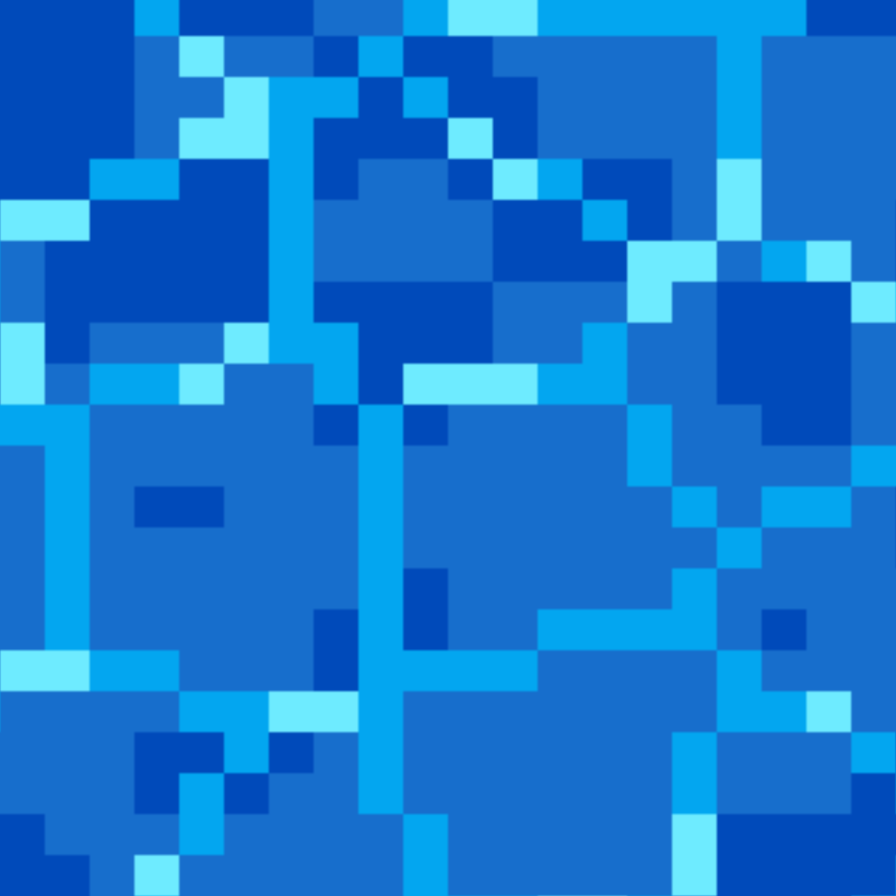
Reproduce this texture procedurally as a WebGL 1 fragment shader.

```glsl
precision highp float;
// Blocky pixel-art water: thin bright caustic lines around cells of two-tone blue.

uniform vec2 u_resolution;

#define BLOCKS vec2(20.0, 21.88)       // mosaic blocks across the canvas
#define SITE_SPACING vec2(7.7, 5.6)    // mean cell size, in blocks
#define JITTER 0.75                    // irregularity of the cells
#define LINE_HALF_WIDTH 0.5            // in blocks, along the steeper axis
#define SHADE_SIZE vec2(4.4, 3.2)      // dark patch size, in blocks
#define SHADE_EVENNESS 0.45            // 0 random patches, 1 regular checks
#define DEEP_LEVEL 0.48                // noise below this is dark
#define GLINT_SHARE 0.37               // part of the lines that sparkles
#define EDGE_SOFTNESS 0.0022           // half width of block edges, in canvases
#define SEED 7.0

const vec3 DEEP_BLUE = vec3(0.00, 0.29, 0.73);
const vec3 MID_BLUE = vec3(0.09, 0.43, 0.80);
const vec3 LINE_BLUE = vec3(0.01, 0.65, 0.94);
const vec3 GLINT_CYAN = vec3(0.43, 0.92, 1.00);

vec2 hash2(vec2 p) {
  vec3 q = fract(vec3(p.xyx + SEED) * vec3(0.1031, 0.1030, 0.0973));
  q += dot(q, q.yzx + 33.33);
  return fract((q.xx + q.yz) * q.zy);
}

// Lattice value leaning towards a checkerboard, which spreads patches evenly
float shadeValue(vec2 g) {
  return mix(hash2(g).x, mod(g.x + g.y, 2.0), SHADE_EVENNESS);
}

float shadeNoise(vec2 p) {
  vec2 i = floor(p);
  vec2 f = fract(p);
  f = f * f * (3.0 - 2.0 * f);
  float low = mix(shadeValue(i), shadeValue(i + vec2(1.0, 0.0)), f.x);
  float high = mix(shadeValue(i + vec2(0.0, 1.0)), shadeValue(i + 1.0), f.x);
  return mix(low, high, f.y);
}

vec2 sitePosition(vec2 g) {
  return (g + 0.5 + JITTER * (hash2(g + 40.0) - 0.5)) * SITE_SPACING;
}

// Distance to the nearest cell border, measured along its dominant axis,
// so that a rasterised border is exactly one block thick.
float borderDistance(vec2 p) {
  vec2 home = floor(p / SITE_SPACING);
  vec2 nearest = vec2(0.0);
  float best = 1e5;
  for (int y = -2; y <= 2; y++) {
    for (int x = -2; x <= 2; x++) {
      vec2 site = sitePosition(home + vec2(x, y));
      float d = distance(p, site);
      if (d < best) {
        best = d;
        nearest = site;
      }
    }
  }
  float border = 1e5;
  for (int y = -2; y <= 2; y++) {
    for (int x = -2; x <= 2; x++) {
      vec2 site = sitePosition(home + vec2(x, y));
      vec2 across = site - nearest;
      float reach = max(abs(across.x), abs(across.y));
      if (reach > 0.001) {
        border = min(border, dot(0.5 * (site + nearest) - p, across) / reach);
      }
    }
  }
  return border;
}

vec3 blockColor(vec2 block) {
  if (borderDistance(block + 0.5) < LINE_HALF_WIDTH) {
    // Glints come in small clumps of neighbouring blocks
    float sparkle = hash2(floor(block * 0.5) + 90.0).y;
    return sparkle < GLINT_SHARE ? GLINT_CYAN : LINE_BLUE;
  }
  // Half-block centring keeps the patch outlines stepped but irregular
  float shade = shadeNoise((block + 0.5) / SHADE_SIZE + 150.0);
  return shade < DEEP_LEVEL ? DEEP_BLUE : MID_BLUE;
}

void main() {
  // Blend the four blocks around the nearest block corner over a soft edge
  vec2 p = gl_FragCoord.xy / u_resolution * BLOCKS;
  vec2 corner = floor(p + 0.5);
  vec2 soft = max(vec2(EDGE_SOFTNESS), 0.5 / u_resolution) * BLOCKS;
  vec2 blend = smoothstep(-soft, soft, p - corner);
  vec3 low = mix(blockColor(corner - 1.0), blockColor(corner - vec2(0.0, 1.0)), blend.x);
  vec3 high = mix(blockColor(corner - vec2(1.0, 0.0)), blockColor(corner), blend.x);
  gl_FragColor = vec4(mix(low, high, blend.y), 1.0);
}
```
